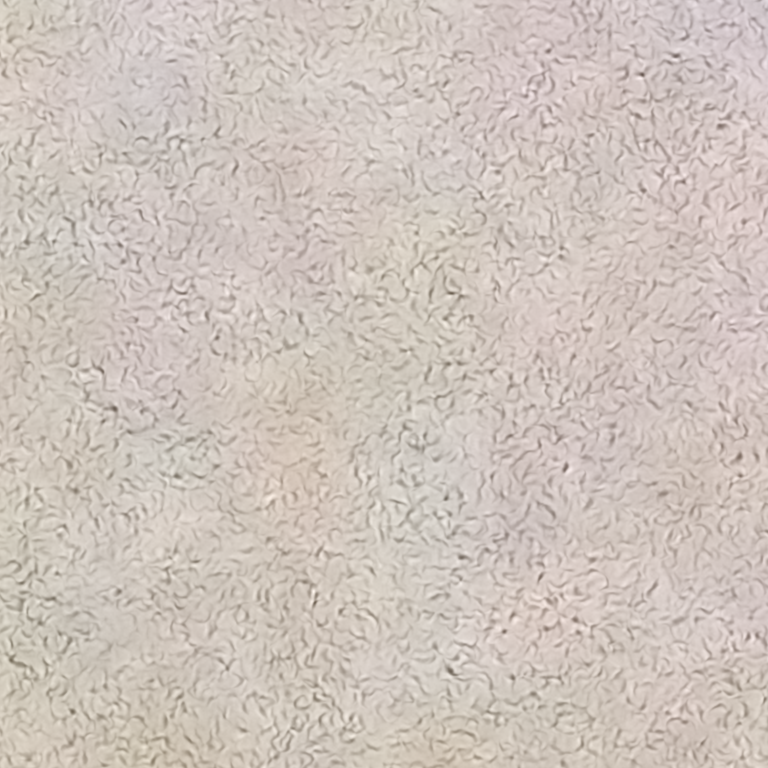
Give the GLSL for this texture, as a WebGL 2 fragment shader.

```glsl
#version 300 es
precision highp float;

uniform vec2 u_resolution;
out vec4 fragColor;

const float TAU = 6.2831853;

float hash(vec2 p) {
    return fract(sin(dot(p, vec2(127.1, 311.7))) * 43758.5453);
}

float valueNoise(vec2 p) {
    vec2 cell = floor(p);
    vec2 f = fract(p);
    f = f * f * (3.0 - 2.0 * f);
    float low = mix(hash(cell), hash(cell + vec2(1.0, 0.0)), f.x);
    float high = mix(hash(cell + vec2(0.0, 1.0)), hash(cell + vec2(1.0, 1.0)), f.x);
    return mix(low, high, f.y);
}

// Signed noise, two octaves
float softNoise(vec2 p) {
    return (valueNoise(p) - 0.5) * 1.3 + (valueNoise(p * 2.1 + 17.3) - 0.5) * 0.7;
}

// One short bent groove with pale rims, zero beyond unit distance
float groove(vec2 p, float angle, float bend, float phase) {
    float c = cos(angle);
    float s = sin(angle);
    float along = c * p.x + s * p.y;
    float across = c * p.y - s * p.x + bend * along * along;
    float envelope = exp(-along * along / 0.30 - across * across / 0.13);
    float window = 1.0 - smoothstep(0.6, 1.0, length(p));
    return -envelope * window * cos(TAU * across / 0.9 + phase);
}

// Sum of scattered grooves, a few strong ones among many faint ones
float grooveField(vec2 p, int perCell) {
    vec2 home = floor(p);
    float sum = 0.0;
    for (int y = -1; y <= 1; y++) {
        for (int x = -1; x <= 1; x++) {
            vec2 cell = home + vec2(x, y);
            float drift = (valueNoise(cell * 0.23 + 5.7) - 0.5) * 4.0;
            for (int i = 0; i < perCell; i++) {
                vec2 seed = cell + float(i) * vec2(37.2, 91.7);
                vec2 centre = cell + vec2(hash(seed + 1.3), hash(seed + 2.9));
                float angle = 0.6 + drift + (hash(seed + 4.1) - 0.5) * 2.4;
                float bend = (hash(seed + 5.3) - 0.5) * 1.8;
                float phase = (hash(seed + 6.7) - 0.5) * 2.4;
                float strength = mix(0.12, 1.5, pow(hash(seed + 8.9), 2.0));
                sum += strength * groove(p - centre, angle, bend, phase);
            }
        }
    }
    return sum;
}

// Broad stains: ochre below and left, pale lavender towards the upper right
vec3 stainedBase(vec2 uv) {
    vec3 base = vec3(0.820, 0.778, 0.748);
    float height = uv.y - 0.5;
    float side = uv.x - 0.5;
    float warmth = -0.9 * height - 0.55 * side + softNoise(uv * 5.0 + 3.1) * 0.7;
    float rose = softNoise(uv * 6.0 + 41.7) + 0.5 * side;
    float shade = softNoise(uv * 6.0 + 73.9) * 0.8 + softNoise(uv * 15.0 + 52.6) * 0.8;
    base += warmth * vec3(0.004, -0.005, -0.046);
    base += rose * vec3(0.013, -0.010, 0.004);
    return base + shade * 0.028 + height * 0.022;
}

void main() {
    vec2 uv = gl_FragCoord.xy / min(u_resolution.x, u_resolution.y);

    // Slight warp makes the grooves wriggle
    vec2 wriggle = vec2(softNoise(uv * 70.0), softNoise(uv * 70.0 + 29.3));
    float relief = grooveField(uv * 64.0 + wriggle * 0.22, 3);
    relief *= 1.0 + 0.5 * softNoise(uv * 11.0 + 8.4);
    relief += 0.17;

    // Dark grooves cut deeper than the pale rims rise
    float depth = relief * (relief > 0.0 ? 0.080 : 0.118);
    float blotch = softNoise(uv * 36.0 + 61.2) * 0.030;
    float grain = softNoise(uv * 190.0 + 11.9) * 0.022;

    vec3 colour = stainedBase(uv) + (depth + blotch + grain) * vec3(0.97, 1.0, 1.04);
    fragColor = vec4(clamp(colour, 0.0, 1.0), 1.0);
}
```
